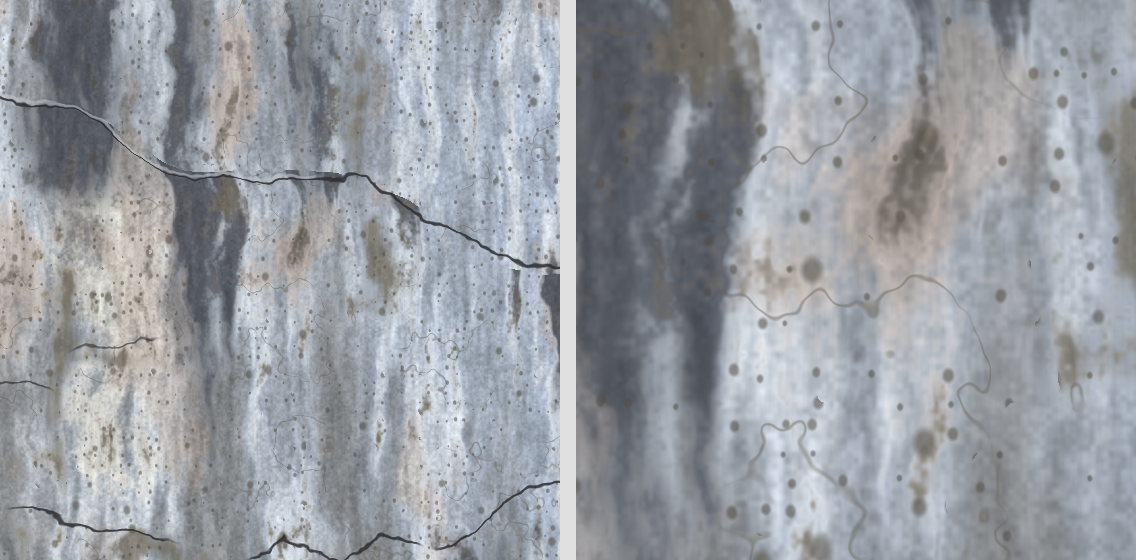
Left: the whole. Right: its middle third, enlarged.
Write a three.js fragment shader that draws this texture.

```glsl
// Weathered concrete wall: blue-grey plaster with vertical runs, pale cream
// patches, sooty and mossy stains, pits and jagged cracks. Stretched fbm noise
// makes the streaks and frays soft elliptical stains; cracks are warped curves.
varying vec2 vUv;

const vec3 GREY  = vec3(0.585, 0.595, 0.605);
const vec3 BLUE  = vec3(0.645, 0.695, 0.765);
const vec3 PALE  = vec3(0.765, 0.785, 0.805);
const vec3 CREAM = vec3(0.770, 0.765, 0.740);
const vec3 RUST  = vec3(0.640, 0.575, 0.530);
const vec3 MOSS  = vec3(0.400, 0.375, 0.325);
const vec3 SOOT  = vec3(0.285, 0.300, 0.335);
const vec3 CRACK = vec3(0.170, 0.170, 0.180);
const float JAG = 0.028;         // sideways wander of the cracks
const float CRACK_WIDTH = 0.0026;
const float STREAK_TONE = 0.42;
const float GRAIN_TONE = 0.34;

float hash(vec2 p) {
  vec3 q = fract(p.xyx * 0.1031);
  q += dot(q, q.yzx + 33.33);
  return fract((q.x + q.y) * q.z);
}

float noise(vec2 p) {
  vec2 i = floor(p), f = fract(p);
  f = f * f * (3.0 - 2.0 * f);
  return mix(mix(hash(i), hash(i + vec2(1.0, 0.0)), f.x),
             mix(hash(i + vec2(0.0, 1.0)), hash(i + 1.0), f.x), f.y);
}

// Fractal noise centred on zero
float fbm(vec2 p) {
  float sum = 0.0, amp = 0.53;
  for (int i = 0; i < 4; i++) {
    sum += amp * (noise(p) - 0.5);
    p = p * 2.03 + 17.3;
    amp *= 0.5;
  }
  return sum;
}

float blob(vec2 p, vec2 centre, vec2 radius) {
  vec2 d = (p - centre) / radius;
  return exp(-dot(d, d));
}

// Turns a soft shape into a stain with a frayed edge
float fray(float shape, float ragged) {
  return smoothstep(0.28, 0.90, shape + ragged);
}

float crack(vec2 p, float height, float start, float end, float width) {
  float ends = smoothstep(start, start + 0.03, p.x) * (1.0 - smoothstep(end - 0.03, end, p.x));
  float w = width * (0.5 + noise(p * 40.0));
  return ends * (1.0 - smoothstep(w * 0.4, w + 0.0015, abs(p.y - height)));
}

float mainCrackHeight(float x) {
  return 0.815 - 0.125 * smoothstep(0.10, 0.35, x) - 0.175 * smoothstep(0.58, 0.98, x);
}

// Scattered round pits, one candidate per cell
float pits(vec2 p, float cells, float density) {
  vec2 id = floor(p * cells);
  vec2 centre = 0.3 + 0.4 * vec2(hash(id + 3.0), hash(id + 71.0));
  float radius = 0.07 + 0.16 * hash(id + 19.0);
  float d = length((fract(p * cells) - centre) * vec2(1.0, 0.8));
  return step(hash(id), density) * (1.0 - smoothstep(radius * 0.5, radius + 0.06, d));
}

void main() {
  vec2 p = vUv;
  vec2 warp = vec2(fbm(p * 8.0), fbm(p * 8.0 + 31.0));
  vec2 w = p + warp * vec2(0.06, 0.14);

  // Noise layers from broad runs down to grain
  float broad = fbm(vec2(w.x * 8.0, w.y * 1.3));
  float streak = fbm(vec2(p.x * 38.0 + warp.x * 3.0, p.y * 4.0));
  float fine = fbm(vec2(p.x * 95.0, p.y * 13.0) + 5.0);
  float mottle = fbm(p * vec2(30.0, 22.0) + 11.0);
  float grain = noise(p * 145.0) * 0.5 + noise(p * 270.0) * 0.5 - 0.5;
  float ragged = streak * 1.1 + mottle * 0.9 + grain * 0.35;

  // Plaster: grey to blue, pale runs, cream and rusty patches
  vec3 col = mix(GREY, BLUE, clamp(0.42 + (p.x - 0.5) * 0.7 + broad * 2.2 + streak * 1.4, 0.0, 1.0));
  col = mix(col, PALE, 0.65 * smoothstep(0.03, 0.24, streak + broad * 0.8));
  float cream = blob(w, vec2(0.21, 0.55), vec2(0.12, 0.18)) + 0.6 * blob(w, vec2(0.20, 0.22), vec2(0.13, 0.18));
  col = mix(col, CREAM, 0.9 * fray(cream, ragged));
  float rust = blob(w, vec2(0.0, 0.49), vec2(0.07, 0.13)) + blob(w, vec2(0.43, 0.87), vec2(0.05, 0.14))
             + 0.8 * blob(w, vec2(0.52, 0.52), vec2(0.08, 0.10));
  col = mix(col, RUST, 0.65 * fray(rust, ragged));
  col = mix(col, RUST, 0.45 * smoothstep(0.08, 0.22, fbm(w * vec2(9.0, 5.0) + 9.0)));
  col += STREAK_TONE * (broad * 0.55 + streak * 0.6);

  // Soot: large stains, long runs and drips below the main crack
  float soot = blob(w, vec2(0.15, 0.94), vec2(0.085, 0.19)) + 0.75 * blob(w, vec2(0.34, 0.95), vec2(0.035, 0.20))
             + 0.65 * blob(w, vec2(0.10, 0.74), vec2(0.10, 0.07)) + 0.75 * blob(w, vec2(0.56, 0.86), vec2(0.06, 0.17))
             + 0.9 * blob(w, vec2(0.36, 0.52), vec2(0.032, 0.20)) + blob(w, vec2(0.415, 0.49), vec2(0.014, 0.16))
             + 0.7 * blob(w, vec2(0.315, 0.60), vec2(0.018, 0.20)) + 0.8 * blob(w, vec2(0.385, 0.25), vec2(0.012, 0.13))
             + 0.9 * blob(w, vec2(1.0, 0.40), vec2(0.014, 0.13)) + 0.5 * blob(w, vec2(0.90, 0.02), vec2(0.13, 0.07));
  float below = mainCrackHeight(p.x) + warp.y * 0.03 - p.y;
  soot += step(0.0, below) * exp(-below * 14.0) * (0.35 + 1.5 * streak);
  col = mix(col, SOOT, 0.88 * fray(soot, ragged));

  // Moss: narrow brown growth along damp spots
  float moss = 0.8 * blob(w, vec2(0.64, 0.80), vec2(0.035, 0.13)) + 0.9 * blob(w, vec2(0.68, 0.53), vec2(0.022, 0.09))
             + 0.7 * blob(w, vec2(0.17, 0.385), vec2(0.07, 0.02)) + 0.6 * blob(w, vec2(0.11, 0.33), vec2(0.02, 0.20))
             + 0.8 * blob(w, vec2(0.41, 0.66), vec2(0.03, 0.04)) + 0.8 * blob(w, vec2(0.28, 0.02), vec2(0.10, 0.03));
  col = mix(col, MOSS, 0.75 * fray(moss, ragged * 1.3));

  // Surface grain and pits
  col *= 1.0 + GRAIN_TONE * (fine * 0.9 + mottle * 0.7 + grain * 0.75);
  float pitted = 0.10 + 0.25 * smoothstep(0.0, 0.2, mottle + broad);
  col = mix(col, MOSS * 0.8, 0.55 * max(pits(p, 62.0, pitted), pits(p + 0.37, 29.0, pitted * 0.5)));

  // Cracks: hairlines, a pale rim, then the open lines
  float hair = 1.0 - smoothstep(0.0, 0.012, abs(fbm(p * 11.0 + 50.0)));
  col = mix(col, MOSS, 0.45 * hair * smoothstep(0.06, 0.16, fbm(p * 6.0 + 80.0)));
  vec2 q = p + JAG * vec2(fbm(p * 20.0), fbm(p * 20.0 + 7.0)) + warp * 0.06;
  float mainY = mainCrackHeight(q.x);
  col = mix(col, PALE, 0.55 * crack(q, mainY + 0.006, -0.1, 0.58, 0.004));
  float peaks = 1.0 - abs(2.0 * fract((q.x - 0.435) / 0.17) - 1.0);
  float lines = crack(q, mainY, -0.1, 1.1, CRACK_WIDTH * mix(0.5, 1.2, smoothstep(0.45, 0.75, q.x)));
  lines = max(lines, crack(q, 0.005 + 0.04 * peaks, 0.43, 0.77, CRACK_WIDTH));
  lines = max(lines, crack(q, 0.01 + 0.115 * smoothstep(0.77, 0.95, q.x), 0.77, 1.1, CRACK_WIDTH));
  lines = max(lines, crack(q, 0.10 - 0.21 * q.x, 0.03, 0.33, CRACK_WIDTH * 0.7));
  lines = max(lines, 0.8 * crack(q, 0.325 - 0.3 * q.x, -0.1, 0.12, CRACK_WIDTH * 0.6));
  lines = max(lines, 0.7 * crack(q, 0.35 + 0.2 * q.x, 0.11, 0.29, CRACK_WIDTH * 0.6));
  col = mix(col, CRACK, 0.85 * lines);

  gl_FragColor = vec4(clamp(col, 0.0, 1.0), 1.0);
}
```
